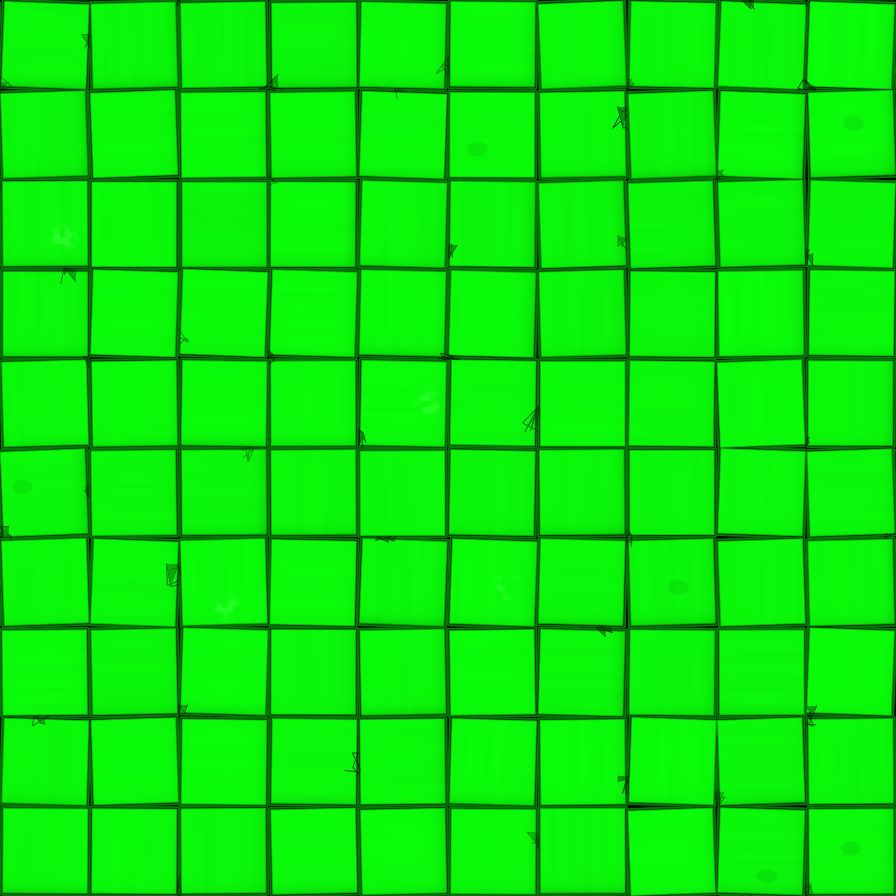
A WebGL 1 fragment shader for this pattern:

```glsl
precision highp float;
// Ten by ten bright green square tiles, each slightly turned and shifted, over dark joints.
// Box distances give joints and bevels; random angular strokes chip the edges; hashed tile
// ids drive grain, shading and stains. All ids wrap, so the pattern tiles seamlessly.

#define TILES 10.0        // repeats across and down
#define HALF_SIZE 0.477   // half a tile's side, in cells
#define MAX_TURN 0.040    // largest rotation, in radians
#define MAX_SHIFT 0.007   // largest offset, in cells
#define BEVEL 0.018       // width of the darkened rim
#define FACE 0.975        // brightness of a clean face
#define JOINT 0.47        // brightness of a narrow joint
#define GRAIN 0.025       // strength of the streaks
#define CHIP_RATE 0.36    // share of cells with a chipped edge
#define TINT vec3(0.04, 1.0, 0.04)

uniform vec2 u_resolution;

float hash(vec2 p) {
  vec3 q = fract(vec3(p.xyx) * 0.1031);
  q += dot(q, q.yzx + 33.33);
  return fract((q.x + q.y) * q.z);
}

vec2 hash2(vec2 p) { return vec2(hash(p + 17.3), hash(p + 61.7)); }

float noise(vec2 p) {
  vec2 i = floor(p), f = fract(p);
  f = f * f * (3.0 - 2.0 * f);
  return mix(mix(hash(i), hash(i + vec2(1, 0)), f.x),
             mix(hash(i + vec2(0, 1)), hash(i + vec2(1, 1)), f.x), f.y);
}

float boxDistance(vec2 p, float halfSize) {
  vec2 q = abs(p) - halfSize;
  return length(max(q, 0.0)) + min(max(q.x, q.y), 0.0);
}

float segmentDistance(vec2 p, vec2 a, vec2 b) {
  vec2 ab = b - a;
  return length(p - a - ab * clamp(dot(p - a, ab) / (dot(ab, ab) + 0.00001), 0.0, 1.0));
}

float cross2(vec2 a, vec2 b) { return a.x * b.y - a.y * b.x; }

// Position in the frame of the turned tile
vec2 tileLocal(vec2 p, vec2 cell) {
  vec2 id = mod(cell, TILES);
  float a = (hash(id + 3.1) * 2.0 - 1.0) * MAX_TURN;
  vec2 q = p - cell - 0.5 - (hash2(id) * 2.0 - 1.0) * MAX_SHIFT;
  return mat2(cos(a), -sin(a), sin(a), cos(a)) * q;
}

// Darkening by angular strokes and filled splinters beside the joints
float chips(vec2 p, float px) {
  float dark = 0.0;
  for (int y = -1; y <= 1; y++) for (int x = -1; x <= 1; x++) {
    vec2 cell = floor(p) + vec2(x, y), id = mod(cell, TILES);
    vec2 r = hash2(id + 120.0), q = p - cell;
    if (hash(id + 140.0) > CHIP_RATE) continue;
    if (hash(id + 151.0) < 0.35) q = q.yx;
    q.y -= r.x * r.x;
    vec2 reach = vec2(r.x < 0.5 ? 0.17 : -0.17, 0.3) * (0.5 + 0.6 * r.y);
    vec2 a = vec2(0.0, -0.4) * reach;
    float strength = 0.35 + 0.4 * hash(id + 161.0);
    for (int k = 0; k < 7; k++) {
      vec2 h = hash2(id + 200.0 + 13.0 * float(k));
      vec2 b = vec2(h.x * h.x * 1.1 - 0.1, h.y - 0.5) * reach;
      float line = 1.0 - smoothstep(0.0, 0.003 + 0.8 * px, segmentDistance(q, a, b));
      // Splinter between the stroke and the joint
      vec2 foot = vec2(0.0, b.y);
      vec3 w = vec3(cross2(b - a, q - a), cross2(foot - b, q - b), cross2(a - foot, q - foot));
      float inside = step(0.0, min(w.x, min(w.y, w.z))) + step(max(w.x, max(w.y, w.z)), 0.0);
      float fill = 0.6 * inside * step(0.5, h.y);
      dark = max(dark, strength * max(line, fill));
      a = b;
    }
  }
  return dark;
}

void main() {
  vec2 p = gl_FragCoord.xy / u_resolution * TILES;
  float px = TILES / min(u_resolution.x, u_resolution.y);

  // Nearest tile
  float d = 9.0;
  vec2 l = vec2(0), id = vec2(0);
  for (int y = -1; y <= 1; y++) for (int x = -1; x <= 1; x++) {
    vec2 cell = floor(p) + vec2(x, y), q = tileLocal(p, cell);
    float dist = boxDistance(q, HALF_SIZE);
    if (dist < d) { d = dist; l = q; id = mod(cell, TILES); }
  }

  // Face: streaks along one axis, and soft shade towards right and bottom
  vec2 along = hash(id + 21.0) < 0.5 ? l : l.yx;
  float streak = noise(along * vec2(15.0, 1.2) + id * 37.0 + 50.0);
  float face = FACE + (streak - 0.5) * GRAIN + (hash(id + 31.0) - 0.5) * 0.02;
  vec2 shade = exp(-max(HALF_SIZE + vec2(-l.x, l.y), 0.0) / 0.06) * hash2(id + 40.0);
  face -= 0.16 * (shade.x + shade.y);

  // Stains: a few dull ovals and pale patches
  vec2 fromStain = l - (hash2(id + 70.0) - 0.5) * 0.6;
  float oval = 1.0 - smoothstep(0.75, 1.0, length(fromStain / vec2(0.13, 0.09)));
  face -= 0.07 * oval * step(hash(id + 81.0), 0.08);
  float patchy = smoothstep(0.4, 0.7, noise(l * 16.0 + id * 29.0 + 90.0));
  patchy *= 1.0 - smoothstep(0.06, 0.2, length(fromStain));
  float pale = 0.11 * patchy * step(0.94, hash(id + 81.0));

  // Rim, joint that blackens where it widens, and an outline that varies by side
  face *= mix(1.0, 0.66, smoothstep(-BEVEL, 0.0, d));
  float joint = mix(JOINT, 0.05, smoothstep(0.021, 0.034, d));
  float v = mix(face, joint, smoothstep(-0.5 * px, 0.5 * px, d));
  float side = abs(l.x) > abs(l.y) ? sign(l.x) : 3.0 * sign(l.y);
  float outline = 1.0 - smoothstep(0.0, 0.004 + 0.55 * px, abs(d - 0.005));
  v = mix(v, 0.12, outline * mix(0.25, 0.8, hash(id + 95.0 + side)));

  // Chipped edges
  v = mix(v, min(v, 0.1), chips(p, px));

  vec3 color = v * TINT + pale * vec3(1.0, 0.1, 1.0) * step(d, 0.0);
  gl_FragColor = vec4(clamp(color, 0.0, 1.0), 1.0);
}
```
